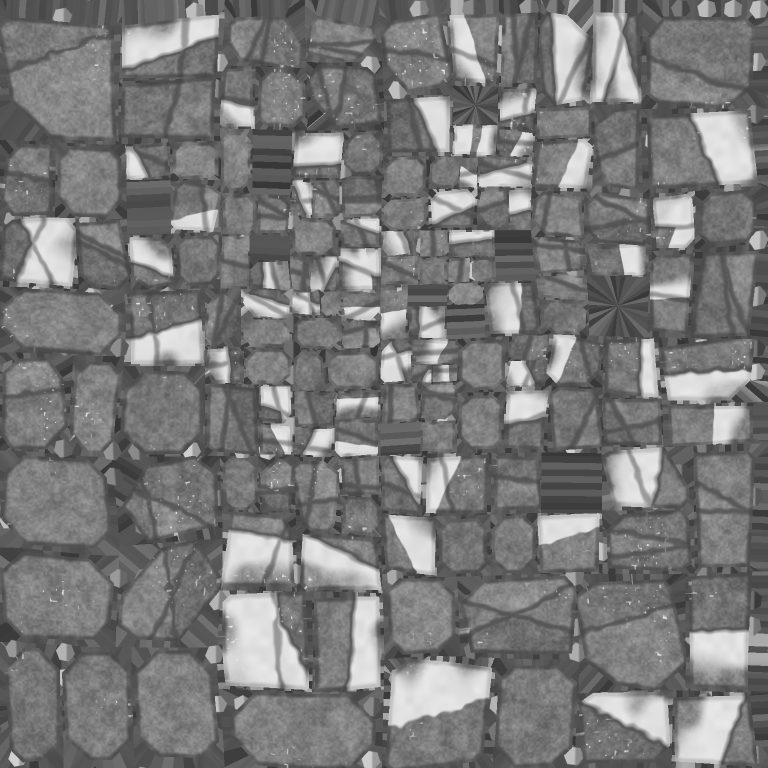
Write a WebGL 1 fragment shader that draws this texture.

```glsl
precision highp float;
// Packed grey stone chips with cracks, pale fresh faces and streaked gaps, finer near the middle.
uniform vec2 u_resolution;

const float DARK = 0.27;
const float STONE = 0.49;
const float PALE = 0.88;

float hash(vec2 p) {
  return fract(sin(dot(p, vec2(12.9898, 78.233))) * 43758.5453);
}

float noise(vec2 p) {
  vec2 i = floor(p), f = fract(p);
  f = f * f * (3.0 - 2.0 * f);
  return mix(mix(hash(i), hash(i + vec2(1, 0)), f.x),
             mix(hash(i + vec2(0, 1)), hash(i + vec2(1, 1)), f.x), f.y);
}

vec2 direction(float angle) { return vec2(cos(angle), sin(angle)); }

// Splits the square into boxes until each is small enough for its place.
void findBox(vec2 p, out vec2 lo, out vec2 hi, out float id) {
  lo = vec2(0.0);
  hi = vec2(0.985, 0.98);
  id = 1.0;
  for (int i = 0; i < 12; i++) {
    vec2 size = hi - lo;
    float r = length((lo + hi) * 0.5 - vec2(0.52, 0.62));
    float target = mix(0.058, 0.19, smoothstep(0.08, 0.65, r));
    target *= 0.85 + 0.4 * hash(vec2(id, 3.0));
    if (max(size.x, size.y) > target) {
      float cut = mix(0.38, 0.62, hash(vec2(id, 7.0)));
      bool wide = size.x > size.y;
      float at = wide ? lo.x + size.x * cut : lo.y + size.y * cut;
      bool upper = (wide ? p.x : p.y) > at;
      if (wide) { if (upper) lo.x = at; else hi.x = at; }
      else { if (upper) lo.y = at; else hi.y = at; }
      id = id * 2.0 + (upper ? 1.0 : 0.0);
    }
  }
}

// Distance to an eight-sided chip in xy-like form: x = distance, yz = side normal.
vec3 chipShape(vec2 q, vec2 halfSize, float id, bool isRound) {
  float ragged = hash(vec2(id, 11.0));
  vec3 best = vec3(-1.0, 1.0, 0.0);
  for (int i = 0; i < 8; i++) {
    float k = float(i), h = hash(vec2(id, 20.0 + k));
    bool diagonal = mod(k, 2.0) > 0.5;
    vec2 axis = direction(k * 0.785398);
    float tilt = (hash(vec2(id, 30.0 + k)) - 0.5) * (isRound ? 0.1 : 0.12 + 0.4 * ragged * ragged);
    vec2 n = direction(k * 0.785398 + tilt);
    float scale = mix(0.87, 0.97, h);
    if (diagonal) scale = isRound ? mix(0.68, 0.76, h) : mix(1.0 - 0.5 * ragged, 1.0, h);
    float d = dot(q, n) - dot(abs(axis), halfSize) * scale;
    if (d > best.x) best = vec3(d, n);
  }
  return best;
}

// Stone surface: mottling, dark cracks, pale faces, dark rim and light specks.
float chipTone(vec2 q, vec2 p, float d, float id, float radius, bool isRound) {
  float tone = STONE + 0.07 * (hash(vec2(id, 41.0)) - 0.5);
  tone += 0.09 * (noise(p * 55.0) - 0.5) + 0.09 * (noise(p * 160.0) - 0.5);
  tone += 0.09 * (noise(p * 370.0) - 0.5);
  float wobble = noise(p * 90.0) - 0.5;
  float fresh = 0.0, crack = 0.0;
  for (int i = 0; i < 2; i++) {
    float k = float(i);
    float angle = floor(hash(vec2(id, 50.0 + k)) * 4.0) * 1.5708;
    angle += (hash(vec2(id, 53.0 + k)) - 0.5) * 1.1;
    float side = dot(q, direction(angle)) / radius + 0.12 * wobble;
    side -= (hash(vec2(id, 56.0 + k)) - 0.6) * 0.9;
    float cracked = isRound ? 0.0 : step(0.3, hash(vec2(id, 59.0 + k)));
    crack = max(crack, cracked * (1.0 - smoothstep(0.001, 0.006, abs(side) * radius)));
    tone += cracked * 0.05 * (step(0.0, side) - 0.5);
    float exposed = isRound ? 0.0 : step(0.63, hash(vec2(id, 62.0 + k)));
    float fade = 1.0 - smoothstep(0.55, 1.5, side + 1.2 * (noise(p * 28.0) - 0.5));
    fresh = max(fresh, exposed * smoothstep(-0.03, 0.04, side) * fade);
  }
  tone = mix(tone, PALE + 0.06 * wobble, fresh);
  tone = mix(tone, DARK + 0.04, crack * (0.8 - 0.3 * fresh));
  float rim = smoothstep(-min(0.008, 0.2 * radius), -0.001, d + 0.003 * wobble);
  tone = mix(tone, DARK, rim * (0.9 - 0.65 * fresh));
  float specks = smoothstep(0.84, 0.95, noise(p * 260.0)) * smoothstep(0.55, 0.75, noise(p * 13.0));
  return tone + 0.35 * specks * (1.0 - fresh);
}

// Small slivers scattered in the gaps: x = coverage, y = tone.
vec2 sliver(vec2 p) {
  vec2 cell = floor(p * 30.0);
  vec2 q = fract(p * 30.0) - 0.5;
  float h = hash(cell + 5.0);
  vec2 n = direction(h * 40.0);
  vec2 r = abs(vec2(dot(q, n), dot(q, vec2(-n.y, n.x))));
  float d = max(r.x * 0.85 + r.y * 0.5, r.y) - 0.33;
  float cover = step(hash(cell + 9.0), 0.28) * (1.0 - smoothstep(-0.02, 0.02, d));
  return vec2(cover, mix(0.4, 0.82, h) - 0.2 * smoothstep(0.0, 0.1, q.x));
}

float surface(vec2 uv) {
  vec2 p = uv + 0.014 * (vec2(noise(uv * 7.0), noise(uv * 7.0 + 31.0)) - 0.5);
  vec2 lo, hi;
  float id;
  findBox(p, lo, hi, id);
  vec2 halfSize = (hi - lo) * 0.5, q = p - (lo + hi) * 0.5;
  float radius = min(halfSize.x, halfSize.y);
  bool isRound = hash(vec2(id, 13.0)) < 0.26;
  bool isEmpty = hash(vec2(id, 17.0)) < 0.04;
  vec3 shape = chipShape(q, halfSize, id, isRound);
  float d = shape.x;
  vec2 n = isEmpty ? vec2(1.0, 0.0) : shape.yz;

  // Gaps stretch the nearest rim outward, in bars or fans.
  vec2 pull = n * max(d + 0.003, 0.0);
  float tone = chipTone(q - pull, p - pull, min(d, -0.003), id, radius, isRound);
  if (d < 0.0 && !isEmpty) return tone;
  float along = isRound ? atan(q.y, q.x) * 6.0 : dot(q, vec2(-n.y, n.x)) * 120.0;
  float bar = hash(vec2(floor(along), id));
  float streak = mix(0.22, 0.44, bar);
  if (!isEmpty) streak = mix(streak, tone, 0.75 * step(0.6, hash(vec2(id, floor(along)))));
  vec2 chip = sliver(p);
  return mix(streak, chip.y, isEmpty ? 0.0 : chip.x);
}

void main() {
  float tone = 0.0;
  for (int i = 0; i < 4; i++) {
    vec2 offset = vec2(mod(float(i), 2.0), floor(float(i) * 0.5)) * 0.5 - 0.25;
    tone += surface((gl_FragCoord.xy + offset) / u_resolution) * 0.25;
  }
  gl_FragColor = vec4(vec3(tone), 1.0);
}
```
